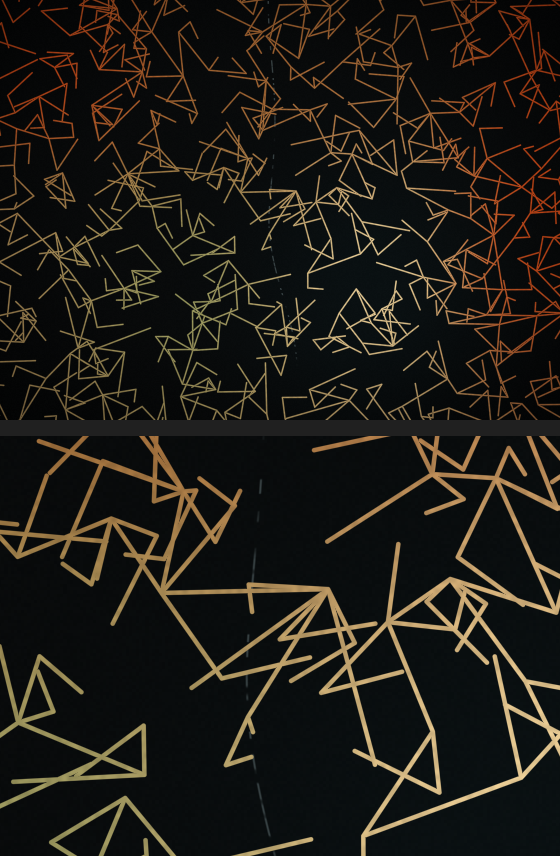
Top, the full canvas; bottom, a detail of the centre.
This pattern is drawn by a Shadertoy shader. Its source:

```glsl
// Tangled web of thin straight strokes on a near-black ground.
// Each grid cell starts a bent three-part path that joins a neighbour's node;
// the stroke tint drifts from ember orange through olive to pale cream.

#define CELL 0.070        // grid spacing, in canvas heights
#define HALF_WIDTH 0.0018 // half stroke width, in canvas heights
#define REACH 2           // cells searched around each point
#define TURN_MIN 1.15     // smallest bend, radians
#define TURN_VAR 1.45     // random extra bend
#define VIGNETTE 1.05     // darkening toward the corners
#define GRAIN 0.16        // brightness variation along strokes

vec2 hash2(vec2 p) {
    vec3 q = fract(p.xyx * vec3(0.1031, 0.1030, 0.0973));
    q += dot(q, q.yzx + 33.33);
    return fract((q.xx + q.yz) * q.zy);
}

float noise(vec2 p) {
    vec2 i = floor(p), f = fract(p);
    f = f * f * (3.0 - 2.0 * f);
    return mix(mix(hash2(i).x, hash2(i + vec2(1, 0)).x, f.x),
               mix(hash2(i + vec2(0, 1)).x, hash2(i + vec2(1, 1)).x, f.x), f.y);
}

float segment(vec2 p, vec2 a, vec2 b) {
    vec2 ap = p - a, ab = b - a;
    return length(ap - ab * clamp(dot(ap, ab) / max(dot(ab, ab), 1e-5), 0.0, 1.0));
}

vec2 turned(vec2 v, float angle) {
    float c = cos(angle), s = sin(angle);
    return vec2(c * v.x - s * v.y, s * v.x + c * v.y);
}

vec2 node(vec2 cell) {
    return cell + hash2(cell + 57.0);
}

// Distance to the bent path of one cell, in cell units
float pathDistance(vec2 p, vec2 cell) {
    vec2 pick = hash2(cell + 113.0);
    vec2 bend = hash2(cell + 211.0);
    vec2 size = mix(vec2(0.3), vec2(1.3), hash2(cell + 307.0));

    // Choose one of the eight neighbours to join
    float around = floor(pick.x * 8.0) * 0.785398;
    vec2 offset = floor(vec2(cos(around), sin(around)) * 1.42 + 0.5);
    vec2 a = node(cell), b = node(cell + offset);

    // Two more parts bending the same way, kept inside the search box
    float side = pick.y < 0.5 ? -1.0 : 1.0;
    vec2 dir = turned(normalize(b - a + 1e-4), side * (TURN_MIN + TURN_VAR * bend.x));
    vec2 low = cell - float(REACH), high = cell + float(REACH) + 1.0;
    vec2 c = clamp(b + dir * size.x, low, high);
    dir = turned(dir, side * (TURN_MIN + TURN_VAR * bend.y));
    vec2 d = clamp(c + dir * size.y, low, high);

    return min(segment(p, a, b), min(segment(p, b, c), segment(p, c, d)));
}

float webDistance(vec2 p) {
    vec2 q = turned(p, 0.35) / CELL + 40.0;
    vec2 home = floor(q);
    float dist = 9.0;
    for (int y = -REACH; y <= REACH; y++)
        for (int x = -REACH; x <= REACH; x++)
            dist = min(dist, pathDistance(q, home + vec2(x, y)));
    return dist * CELL;
}

// Soft round patch of light
float pool(vec2 uv, vec2 centre, vec2 radius) {
    vec2 d = (uv - centre) / radius;
    return exp(-dot(d, d));
}

vec3 strokeColor(vec2 uv) {
    vec3 copper = vec3(0.61, 0.37, 0.18);
    vec3 tan_ = vec3(0.68, 0.55, 0.34);
    vec3 olive = vec3(0.55, 0.57, 0.35);
    vec3 cream = vec3(0.90, 0.79, 0.58);
    vec3 ember = vec3(0.78, 0.28, 0.09);

    vec3 col = mix(tan_, copper, smoothstep(0.38, 0.72, uv.y));
    col = mix(col, olive, 0.85 * pool(uv, vec2(0.33, 0.29), vec2(0.19, 0.30)));
    col = mix(col, cream, pool(uv, vec2(0.66, 0.34), vec2(0.17, 0.30)));
    float right = smoothstep(0.72, 0.97, uv.x) * smoothstep(-0.25, 0.42, uv.y);
    float left = smoothstep(0.36, 0.05, uv.x) * smoothstep(0.56, 0.82, uv.y);
    return mix(col, ember, max(right, left));
}

// Faint dotted scratch wandering down the middle
float scratch(vec2 uv, float aspect, float px) {
    float line = 0.485 + 0.006 * sin(uv.y * 11.0) + 0.04 * smoothstep(0.5, 0.1, uv.y);
    float dotted = smoothstep(0.45, 0.75, noise(vec2(3.0, uv.y * 170.0)));
    float span = smoothstep(0.12, 0.18, uv.y);
    return dotted * span * (1.0 - smoothstep(0.0, 0.0008 + px, abs(uv.x - line) * aspect));
}

void mainImage(out vec4 fragColor, in vec2 fragCoord) {
    vec2 uv = fragCoord / iResolution.xy;
    vec2 p = fragCoord / iResolution.y;
    float px = 1.0 / iResolution.y;
    vec2 centred = uv - 0.5;
    float shade = clamp(1.12 - VIGNETTE * dot(centred, centred), 0.0, 1.0);

    // Ground with a cool glow low on the right
    vec3 col = vec3(0.032, 0.038, 0.040) * shade * shade;
    col += vec3(0.006, 0.025, 0.030) * pool(uv, vec2(0.66, 0.32), vec2(0.22, 0.32));
    col += 0.008 * (hash2(floor(p * 384.0)).x - 0.5);

    // Scratch, then strokes
    col = mix(col, vec3(0.36, 0.42, 0.43), 0.55 * scratch(uv, iResolution.x / iResolution.y, px));
    float grain = 1.0 + GRAIN * (noise(p * 230.0) - 0.5);
    float ink = smoothstep(-0.75, 0.75, (HALF_WIDTH - webDistance(p)) / px);
    col = mix(col, strokeColor(uv) * shade * grain, ink);

    fragColor = vec4(clamp(col, 0.0, 1.0), 1.0);
}
```
